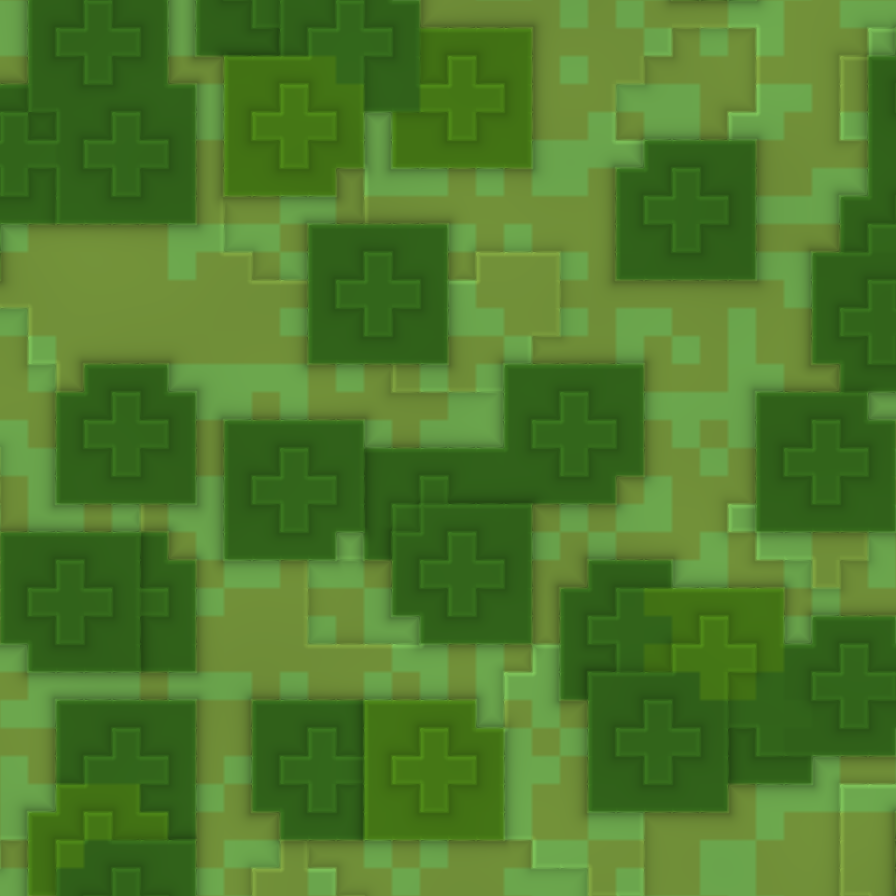
Give the GLSL for this pattern, as a Shadertoy shader.

```glsl
// Top view of a blocky forest: square tree crowns with raised crosses on mottled grass.

#define CELLS 32.0       // blocks across the canvas
#define SPACING 4.0      // blocks per tree plot
#define TREE_SHARE 0.42  // plots that carry a tree
#define LIME_SHARE 0.10  // plots whose tree is the brighter kind
#define CORNER_CUT 0.35  // chance that a crown corner is missing
#define SOFTNESS 0.12    // colour blend at block borders, in blocks
#define SHADOW 0.36      // darkening below a higher block
#define HIGHLIGHT 0.17   // light rim on a higher block
#define SEED 7.0

const vec3 GRASS  = vec3(0.44, 0.56, 0.22);
const vec3 CLOVER = vec3(0.42, 0.65, 0.30);
const vec3 PINE   = vec3(0.19, 0.38, 0.10);
const vec3 LIME   = vec3(0.26, 0.45, 0.08);

float hash(vec2 p, float salt) {
    uvec2 q = uvec2(ivec2(p) + 4096);
    uint h = q.x * 1597334677u ^ q.y * 3812015801u ^ uint(salt + SEED * 31.0) * 2798796415u;
    h = (h ^ (h >> 16)) * 2146121005u;
    h = (h ^ (h >> 15)) * 2221713035u;
    return float((h ^ (h >> 16)) >> 8) / 16777216.0;
}

float cornerSlope(vec2 corner, vec2 offset) {
    float angle = 6.2832 * hash(corner, 1.0);
    return dot(vec2(cos(angle), sin(angle)), offset);
}

float gradientNoise(vec2 p) {
    vec2 i = floor(p), f = p - i;
    vec2 u = f * f * f * (f * (f * 6.0 - 15.0) + 10.0);
    vec2 e = vec2(1.0, 0.0);
    return mix(mix(cornerSlope(i, f), cornerSlope(i + e, f - e), u.x),
               mix(cornerSlope(i + e.yx, f - e.yx), cornerSlope(i + 1.0, f - 1.0), u.x), u.y);
}

// Colour of one block in rgb, its height in a
vec4 block(vec2 cell) {
    float height = floor(1.5 + 1.8 * gradientNoise(cell * 0.11 + 0.37));
    float nearest = 9.0;
    vec3 leaf = PINE;
    bool covered = false;

    // The highest crown among the surrounding plots wins
    vec2 home = floor(cell / SPACING);
    for (int y = -1; y <= 1; y++)
    for (int x = -1; x <= 1; x++) {
        vec2 plot = home + vec2(x, y);
        // Evenly spread dice, loosened by noise, keep the shares steady
        float dice = fract(dot(plot, vec2(0.7549, 0.5698)) + 0.3 * hash(plot, 2.0)
                           + 0.35 * gradientNoise(plot * 0.4));
        if (dice > TREE_SHARE) continue;

        vec2 centre = plot * SPACING + floor(SPACING * vec2(hash(plot, 3.0), hash(plot, 4.0)));
        vec2 d = abs(cell - centre);
        float reach = max(d.x, d.y);
        nearest = min(nearest, reach);
        bool corner = d.x + d.y > 3.5;
        if (reach > 2.5 || (corner && hash(cell, 5.0) < CORNER_CUT)) continue;

        bool lime = dice < LIME_SHARE;
        float crossStep = d.x + d.y < 1.5 ? 1.0 : 0.0;
        float top = 4.0 + floor(3.0 * hash(plot, 6.0)) + (lime ? 1.0 : 0.0) + crossStep;
        if (top > height) {
            height = top;
            leaf = (lime ? LIME : PINE) * (1.0 + 0.04 * crossStep);
            covered = true;
        }
    }

    // Clover grows mostly beside the trees
    float clover = nearest < 3.5 ? 0.45 : nearest < 4.5 ? 0.28 : 0.12;
    vec3 ground = hash(cell, 7.0) < clover ? CLOVER : GRASS;
    return vec4(covered ? leaf : ground, height);
}

void mainImage(out vec4 fragColor, in vec2 fragCoord) {
    vec2 p = fragCoord / iResolution.y * CELLS;
    vec2 cell = floor(p), f = p - cell;
    float height = block(cell).a;
    vec3 colour = vec3(0.0);
    float shade = 0.0, rim = 0.0;

    for (int y = -1; y <= 1; y++)
    for (int x = -1; x <= 1; x++) {
        vec2 o = vec2(x, y);
        vec4 b = block(cell + o);

        // Soft block borders
        vec2 cover = clamp(0.5 + (0.5 - abs(f - o - 0.5)) / SOFTNESS, 0.0, 1.0);
        colour += b.rgb * cover.x * cover.y;

        // Shade under higher neighbours, light rims above lower ones
        float d = length(max(max(o - f, f - o - 1.0), 0.0));
        float rise = b.a - height;
        if (rise > 0.5) {
            float depth = rise > 1.5 ? 1.0 : 0.55;
            shade = max(shade, depth * smoothstep(0.0, 0.08, d) * exp(-5.0 * d));
        } else if (rise < -0.5) {
            float facing = 0.65 + 0.25 * (o.y - o.x);
            rim = max(rim, facing * smoothstep(0.0, 0.06, d) * (1.0 - smoothstep(0.06, 0.22, d)));
        }
    }

    colour *= 1.0 + HIGHLIGHT * rim - SHADOW * shade;
    colour *= 1.0 + 0.05 * gradientNoise(p * 0.2);
    fragColor = vec4(colour, 1.0);
}
```
